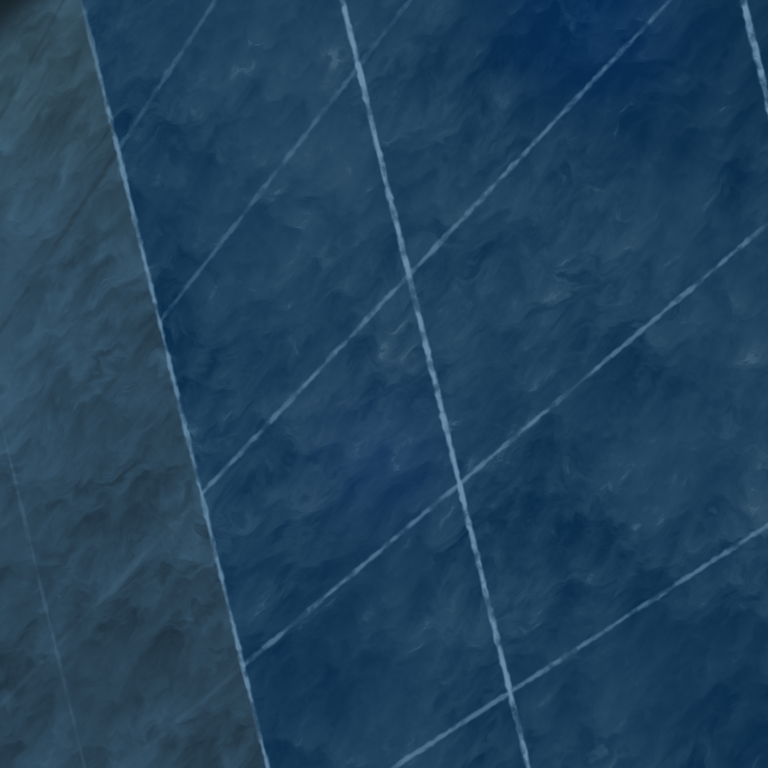
A WebGL 1 fragment shader for this texture:

```glsl
precision highp float;
// Slate-blue tiled wall seen at a slant: a lattice in perspective, split by pale grout.
// The lattice is a projective map inverted per pixel; seams are distances to its lines,
// and layered value noise gives the stone its mottling, brush marks and worn seams.

uniform vec2 u_resolution;

#define DEEP_BLUE vec3(0.070, 0.205, 0.320)
#define MID_BLUE vec3(0.145, 0.275, 0.378)
#define GREY_BLUE vec3(0.198, 0.307, 0.385)
#define GROUT vec3(0.410, 0.550, 0.660)
#define LATTICE_ORIGIN vec2(0.1536, 0.8047)
#define ACROSS_STEP vec2(0.1771, 0.1727)
#define DOWN_STEP vec2(0.0543, -0.2240)
#define FORESHORTENING -0.175
#define MAIN_SEAM_WIDTH 0.0066
#define CROSS_SEAM_WIDTH 0.0054
#define MOTTLE 1.0
#define SEAM_WEAR 0.75

float hash(vec2 p) {
  return fract(sin(dot(p, vec2(127.1, 311.7))) * 43758.5453);
}

float noise(vec2 p) {
  vec2 i = floor(p), f = fract(p);
  f = f * f * (3.0 - 2.0 * f);
  return mix(mix(hash(i), hash(i + vec2(1.0, 0.0)), f.x),
             mix(hash(i + vec2(0.0, 1.0)), hash(i + 1.0), f.x), f.y);
}

float fbm(vec2 p) {
  float sum = 0.0, amplitude = 0.5;
  for (int k = 0; k < 5; k++) {
    sum += amplitude * noise(p);
    p = mat2(1.6, 1.2, -1.2, 1.6) * p + 7.3;
    amplitude *= 0.5;
  }
  return sum / 0.97;
}

float cross2(vec2 a, vec2 b) { return a.x * b.y - a.y * b.x; }

// Lattice coordinates to canvas position
vec2 latticeToCanvas(vec2 cell) {
  return (LATTICE_ORIGIN + ACROSS_STEP * cell.x + DOWN_STEP * cell.y)
       / (1.0 + FORESHORTENING * cell.x);
}

// Canvas position to lattice coordinates
vec2 canvasToLattice(vec2 p) {
  vec2 across = ACROSS_STEP - FORESHORTENING * p;
  vec2 offset = p - LATTICE_ORIGIN;
  return vec2(cross2(offset, DOWN_STEP), cross2(across, offset)) / cross2(across, DOWN_STEP);
}

float lineDistance(vec2 p, vec2 start, vec2 end) {
  return abs(cross2(p - start, normalize(end - start)));
}

float seam(float dist, float width, float blur) {
  return 1.0 - smoothstep(max(0.5 * width - blur, 0.0), 0.5 * width + blur, dist);
}

float glow(vec2 p, vec2 center, float radius) {
  vec2 d = (p - center) / radius;
  return exp(-dot(d, d));
}

void main() {
  vec2 p = gl_FragCoord.xy / u_resolution.y;
  float blur = 0.0016 + 0.5 / u_resolution.y;
  vec2 grid = canvasToLattice(p);

  // Stone: broad clouds, slanted brush marks and fine grain, each centred on zero
  vec2 slanted = mat2(0.77, -0.64, 0.64, 0.77) * p;
  float clouds = fbm(p * 6.0 + 3.0) - 0.5;
  float streaks = fbm(slanted * vec2(17.0, 30.0) + 5.0 * clouds) - 0.5;
  float marks = fbm(slanted * vec2(36.0, 68.0) + 4.0 * streaks + 9.0) - 0.5;
  float grain = noise(p * 170.0) - 0.5;
  float patchiness = 0.6 + 0.8 * smoothstep(0.35, 0.65, fbm(p * 8.0 + 31.0));
  float mottle = 1.5 * clouds + 1.3 * streaks + 1.25 * patchiness * marks + 0.10 * grain;
  float fleck = smoothstep(0.17, 0.33, marks) * smoothstep(0.02, 0.14, streaks);

  // Slow light across the wall, with a few pale and dark patches
  float light = 0.60 - 0.16 * smoothstep(0.3, 1.0, p.x) + 0.16 * (hash(floor(grid)) - 0.5);
  light += 0.34 * glow(p, vec2(0.30, 0.93), 0.17) + 0.28 * glow(p, vec2(0.44, 0.67), 0.08);
  light += 0.50 * glow(p, vec2(0.57, 0.16), 0.07) + 0.16 * glow(p, vec2(0.51, 0.42), 0.08);
  light -= 0.50 * glow(p, vec2(0.77, 0.99), 0.13) + 0.45 * glow(p, vec2(0.77, 0.31), 0.09);
  light -= 0.30 * glow(p, vec2(0.95, 0.06), 0.16) + 0.25 * glow(p, vec2(0.25, 0.52), 0.08);
  float tone = clamp(light + MOTTLE * mottle, -0.35, 1.6);
  vec3 color = mix(DEEP_BLUE, MID_BLUE, tone) + 0.05 * fleck;
  color += vec3(0.0, -0.004, 0.022) * glow(p, vec2(0.50, 0.40), 0.09);
  color += vec3(-0.02, -0.01, 0.03) * glow(p, vec2(0.77, 0.99), 0.12);

  // Greyer, calmer column on the left
  float greyColumn = smoothstep(0.006, -0.006, grid.x);
  vec3 grey = GREY_BLUE * (0.89 + 0.13 * smoothstep(0.0, 0.65, p.y) + 0.24 * mottle);
  grey += vec3(0.012, 0.004, -0.018) * glow(p, vec2(0.06, 0.92), 0.18);
  color = mix(color, grey, 0.92 * greyColumn);

  // Seams: distance to the nearest line of each family, with ragged edges
  vec2 nearest = floor(grid + 0.5);
  float waver = 0.0016 * (noise(p * 42.0) - 0.5) + 0.0022 * (noise(p * 140.0) - 0.5);
  float mainDist = lineDistance(p, latticeToCanvas(vec2(nearest.x, 0.0)),
                                latticeToCanvas(vec2(nearest.x, 1.0)));
  float crossDist = lineDistance(p, latticeToCanvas(vec2(0.0, nearest.y)),
                                 latticeToCanvas(vec2(1.0, nearest.y)));
  float mainWidth = MAIN_SEAM_WIDTH * clamp(0.76 + 0.24 * nearest.x, 0.5, 1.35);
  float mainSeam = seam(abs(mainDist + waver), mainWidth, blur);
  float crossSeam = seam(abs(crossDist + waver), CROSS_SEAM_WIDTH, blur);

  // Worn grout: broken up finely, fainter to the left and toward the upper cross lines
  float wear = 1.0 - SEAM_WEAR * smoothstep(0.38, 0.78, fbm(p * 55.0 + 11.0));
  float mainStrength = nearest.x < 0.0 ? 0.20 * smoothstep(0.50, 0.38, p.y)
                                       : min(0.86 + 0.12 * nearest.x, 1.0);
  mainStrength *= 1.0 - 0.6 * smoothstep(0.85, 1.0, p.y) * step(nearest.x, 0.5);
  float crossStrength = mix(0.32, 0.62, smoothstep(0.5, 2.2, nearest.y));
  crossStrength *= 1.0 - 0.6 * smoothstep(1.5, 0.5, nearest.y) * step(1.0, grid.x);
  color = mix(color, GROUT, crossSeam * crossStrength * wear * (1.0 - 0.85 * greyColumn));
  color *= 1.0 - 0.16 * crossSeam * greyColumn * wear * smoothstep(0.25, 0.6, p.y);
  color = mix(color, GROUT, mainSeam * mainStrength * wear);

  // Shaded upper left corner
  color *= 1.0 - 0.55 * smoothstep(0.09, 0.0, p.x + 1.0 - p.y);
  gl_FragColor = vec4(clamp(color, 0.0, 1.0), 1.0);
}
```
